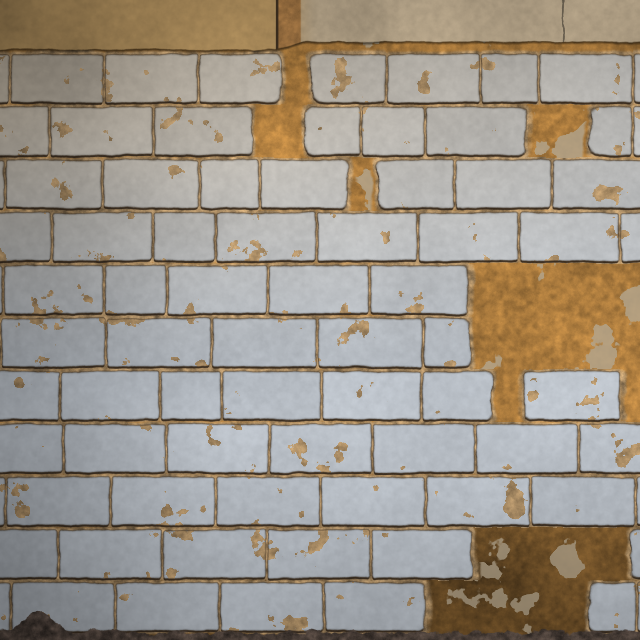
This texture is drawn by a Shadertoy shader. Its source:

```glsl
// Worn wall of pale tiles in eleven staggered courses over ochre render.
// Each course has its own offset, pitch and short tile; gaps of missing tiles
// are cut from the tile distance, then mortar, shadow, chips and light are added.
#define ROWS 11.0
#define WALL_TOP 0.081
#define ROW_PITCH 0.0826
#define JOINT vec2(0.0046, 0.0086)
#define SHORT_TILE 0.62
#define CORNER 0.0035
#define TILE_COOL vec3(0.755, 0.78, 0.81)
#define TILE_WARM vec3(0.77, 0.725, 0.655)
#define MORTAR vec3(0.69, 0.57, 0.41)
#define OCHRE vec3(0.64, 0.46, 0.23)
#define SHADOW vec3(0.17, 0.125, 0.085)

// Per course: offset, tile pitch, index of the short tile (9 = none)
const vec3 COURSE[11] = vec3[11](
    vec3(.016, .147, 5), vec3(.078, .162, 3), vec3(.008, .152, 2), vec3(.081, .158, 1),
    vec3(.005, .158, 1), vec3(.001, .165, 9), vec3(.094, .156, 1), vec3(.099, .161, 9),
    vec3(.009, .164, 9), vec3(.091, .163, 9), vec3(.017, .163, 9));

// Missing stretches: left, right, first course, last course
const vec4 GAP[9] = vec4[9](
    vec4(.440, .486, 0, 0), vec4(.394, .478, 1, 1), vec4(.824, .923, 1, 1),
    vec4(.544, .590, 2, 2), vec4(.735, 1.2, 4, 5), vec4(.768, .818, 6, 6),
    vec4(.972, 1.2, 6, 6), vec4(.740, .987, 9, 9), vec4(.667, .922, 10, 10));

float hash(vec2 p) {
    vec3 q = fract(p.xyx * 0.1031);
    q += dot(q, q.yzx + 33.33);
    return fract((q.x + q.y) * q.z);
}

float noise(vec2 p) {
    vec2 i = floor(p), f = fract(p);
    f = f * f * (3.0 - 2.0 * f);
    return mix(mix(hash(i), hash(i + vec2(1, 0)), f.x),
               mix(hash(i + vec2(0, 1)), hash(i + vec2(1, 1)), f.x), f.y);
}

float fbm(vec2 p) {
    float sum = 0.0, amp = 0.5;
    for (int i = 0; i < 5; i++, amp *= 0.5) {
        sum += amp * noise(p);
        p = mat2(1.6, 1.2, -1.2, 1.6) * p + 7.3;
    }
    return sum;
}

// Signed distance to the tiles (y runs down); id names the nearest tile
float tileDist(vec2 p, out vec2 id) {
    p += 0.0045 * (vec2(fbm(p * 45.0), fbm(p * 45.0 + 31.0)) - 0.48);
    float row = clamp(floor((p.y - WALL_TOP) / ROW_PITCH), 0.0, ROWS - 1.0);
    vec3 course = COURSE[int(row)];
    float u = (p.x - course.x) / course.y, start = floor(u), width = 1.0;
    if (u > course.z) {
        if (u < course.z + SHORT_TILE) width = SHORT_TILE;
        else start = floor(u - SHORT_TILE) + SHORT_TILE;
    }
    id = vec2(start, row);
    vec2 size = vec2(width * course.y, ROW_PITCH);
    vec2 local = p - vec2(course.x + start * course.y, WALL_TOP + row * ROW_PITCH) - 0.5 * size;
    local.y += (hash(id + 3.0) - 0.5) * 0.025 * local.x;
    vec2 q = abs(local) - 0.5 * (size - JOINT) + CORNER;
    float d = length(max(q, 0.0)) + min(max(q.x, q.y), 0.0) - CORNER;
    float ragged = p.x + 0.014 * (fbm(p * 32.0 + 5.0) - 0.48);
    for (int i = 0; i < 9; i++) {
        vec4 g = GAP[i];
        if (row < g.z || row > g.w) continue;
        float cut = min(ragged - g.x, g.y - ragged);
        float blend = max(0.012 - abs(d - cut), 0.0);
        d = max(d, cut) + blend * blend / 0.048;
    }
    return d;
}

void mainImage(out vec4 fragColor, in vec2 fragCoord) {
    vec2 p = fragCoord / iResolution.xy, id, shadowId;
    p.y = 1.0 - p.y;
    float px = 1.0 / iResolution.y, broad = fbm(p * 9.0), grain = fbm(p * 110.0);
    float d = tileDist(p, id), shadowDist = tileDist(p - vec2(-0.0005, 0.0032), shadowId);
    // Ochre render with pale flakes; mortar and shadow beside the tiles
    vec3 ochre = OCHRE * (0.5 + 0.55 * broad + 0.5 * grain);
    ochre *= mix(1.0, 0.68, smoothstep(0.7, 0.9, p.y));
    float flake = smoothstep(0.62, 0.64, fbm(p * 17.0 + 9.0)) * smoothstep(0.008, 0.014, d);
    ochre = mix(ochre, vec3(0.70, 0.64, 0.54), 0.85 * flake);
    vec3 color = MORTAR * (0.5 + 0.95 * grain);
    color = mix(color, ochre, smoothstep(0.003, 0.009, d + 0.008 * (broad - 0.5)));
    float shade = 1.0 - smoothstep(-0.001, 0.0012, shadowDist);
    shade = max(shade, 0.65 - 0.65 * smoothstep(0.0, 0.0025, d));
    color = mix(color, SHADOW, 0.85 * shade);
    // Tile faces: warm to cool glaze, rubbed rims and exposed chips
    float warmth = (1.0 - smoothstep(0.08, 0.62, p.y)) * (1.0 - 0.55 * p.x);
    vec3 tile = mix(TILE_COOL, TILE_WARM, warmth);
    tile *= 0.84 + 0.06 * hash(id) + 0.09 * broad + 0.10 * grain;
    tile *= 1.0 - 0.13 * smoothstep(-0.0035, 0.0, d);
    vec2 low = (p - vec2(0.43, 0.97)) / vec2(0.08, 0.035);
    vec2 side = (p - vec2(0.81, 0.775)) / 0.03;
    float wear = fbm(p * 30.0) + 0.3 * (exp(-dot(low, low)) + exp(-dot(side, side)));
    tile = mix(tile, MORTAR * (0.7 + 0.6 * grain), smoothstep(0.70, 0.715, wear));
    color = mix(color, tile, 1.0 - smoothstep(-px, px, d));
    // Plaster band above, with a narrow post and a hairline crack
    float rim = 0.077 - 0.012 * smoothstep(0.43, 0.48, p.x) + 0.006 * (fbm(p * 40.0) - 0.48);
    vec3 plaster = mix(vec3(0.70, 0.57, 0.37), vec3(0.73, 0.66, 0.55), smoothstep(0.42, 0.5, p.x));
    plaster *= 0.82 + 0.25 * broad + 0.14 * grain;
    float post = smoothstep(-px, px, 0.018 - abs(p.x - 0.452));
    plaster = mix(plaster, vec3(0.65, 0.47, 0.27) * (0.8 + 0.4 * grain), post);
    plaster = mix(SHADOW, plaster, 0.15 + 0.85 * smoothstep(0.001, 0.003, abs(p.x - 0.433)));
    float crack = abs(p.x - 0.88 + 0.012 * (fbm(p * 35.0) - 0.48));
    plaster *= 0.6 + 0.4 * smoothstep(0.0006, 0.002, crack);
    color *= 0.45 + 0.55 * smoothstep(0.0, 0.006, abs(p.y - rim));
    color = mix(plaster, color, smoothstep(-px, px, p.y - rim));
    // Rubble along the floor, then light falling off to the left and corners
    float mound = (p.x - 0.06) / 0.03;
    float heap = 0.988 - 0.03 * exp(-mound * mound) + 0.018 * (fbm(p * 55.0) - 0.5);
    color = mix(color, vec3(0.33, 0.28, 0.25) * (0.4 + 1.2 * grain), smoothstep(-px, px, p.y - heap));
    float light = mix(0.74, 1.0, smoothstep(-0.05, 0.42, p.x));
    light *= 0.88 - 0.17 * smoothstep(0.62, 1.05, p.y) + 0.12 * smoothstep(0.0, 0.25, p.y);
    fragColor = vec4(clamp(color * light, 0.0, 1.0), 1.0);
}
```
